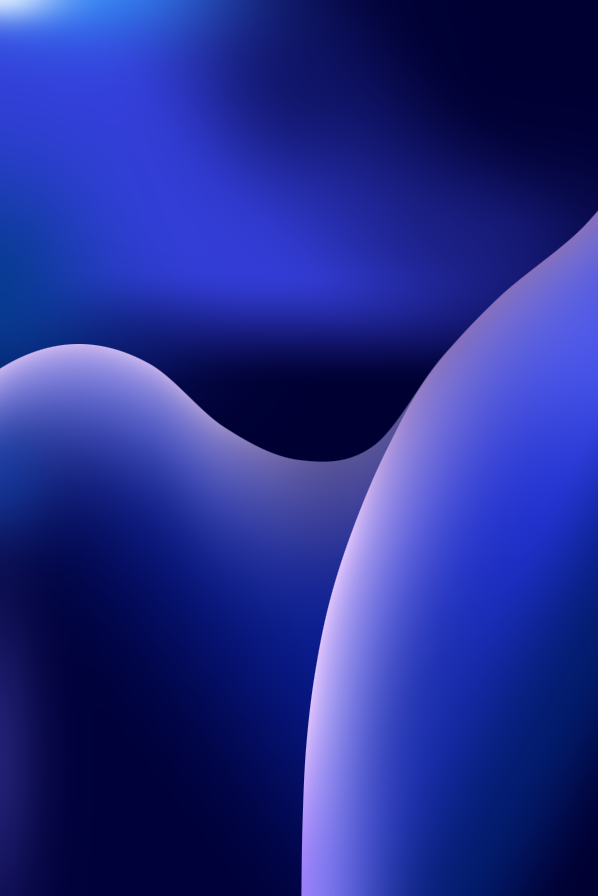
Give the GLSL for this background, as a Shadertoy shader.

```glsl
const float KNOT_STEP = 0.125;

// Smooth curve through evenly spaced knots; the first knot lies at -KNOT_STEP
float spline(float knots[12], float t) {
    float k = clamp(t / KNOT_STEP + 1.0, 0.0, 10.999);
    int i = int(k);
    float f = k - float(i);
    float a = knots[max(i - 1, 0)];
    float b = knots[i];
    float c = knots[i + 1];
    float d = knots[min(i + 2, 11)];
    return b + 0.5 * f * (c - a + f * (2.0 * a - 5.0 * b + 4.0 * c - d
             + f * (3.0 * (b - c) + d - a)));
}

float bell(float x) {
    return exp(-x * x);
}

// Soft elliptical tint over a base colour
vec3 glow(vec3 base, vec2 p, vec2 center, vec2 radius, vec3 tint, float strength) {
    return mix(base, tint, strength * bell(length((p - center) / radius)));
}

// Antialiased coverage of the positive side of an edge
float coverage(float depth) {
    return clamp(depth / max(fwidth(depth), 1e-5) + 0.5, 0.0, 1.0);
}

vec3 skyColor(vec2 p) {
    vec3 violet = vec3(0.21, 0.25, 0.87);
    vec3 night = vec3(0.0, 0.0, 0.20);

    // Diagonal fade, then the shade in the hollow
    float fade = smoothstep(0.2, 0.82, p.x - 0.9 * (1.344 - p.y));
    vec3 col = mix(violet, night, fade);
    col = glow(col, p, vec2(0.49, 1.36), vec2(0.16, 0.17), vec3(0.04, 0.06, 0.35), 0.65);
    col = glow(col, p, vec2(0.80, 1.10), vec2(0.24, 0.12), vec3(0.11, 0.13, 0.53), 0.65);
    col = mix(col, night, smoothstep(1.05, 0.85, p.y));

    // Cool light on the left and in the top corner
    col = glow(col, p, vec2(0.20, 0.91), vec2(0.16, 0.11), vec3(0.05, 0.10, 0.45), 0.5);
    col = glow(col, p, vec2(-0.02, 1.01), vec2(0.19, 0.22), vec3(0.02, 0.23, 0.56), 0.95);
    col = glow(col, p, vec2(0.14, 1.53), vec2(0.23, 0.10), vec3(0.20, 0.54, 0.96), 0.95);
    return glow(col, p, vec2(0.0, 1.51), vec2(0.10, 0.045), vec3(0.88, 0.94, 1.0), 0.95);
}

vec3 waveColor(vec2 p, float depth) {
    // Dark lobe below a diagonal blue field
    float lift = dot(p - vec2(0.117, 0.582), vec2(0.79, 0.61));
    vec3 col = mix(vec3(0.0, 0.005, 0.23), vec3(0.03, 0.11, 0.57),
                   smoothstep(-0.14, 0.29, lift));
    col = glow(col, p, vec2(-0.01, 0.23), vec2(0.075, 0.27), vec3(0.15, 0.14, 0.48), 0.9);

    // Lit crest fading into a muted trough
    float trough = smoothstep(0.2, 0.58, p.x);
    vec3 body = mix(vec3(0.37, 0.41, 0.83), vec3(0.27, 0.27, 0.61), trough);
    vec3 rim = mix(vec3(0.80, 0.72, 0.94), vec3(0.35, 0.33, 0.59), trough);
    col = mix(col, body, bell(depth / 0.18));
    col = glow(col, p, vec2(0.0, 0.71), vec2(0.09, 0.11), vec3(0.05, 0.22, 0.63), 0.7);
    return mix(col, rim, exp(-depth / 0.05));
}

vec3 duneColor(vec2 p, float depth) {
    // Blue flank falling to teal and then to night
    float fall = dot(p - vec2(1.0, 0.5625), vec2(0.88, -0.48));
    vec3 col = vec3(0.11, 0.18, 0.80);
    col = mix(col, vec3(0.08, 0.16, 0.66), smoothstep(0.7, 0.3, p.y));
    col = glow(col, p, vec2(0.98, 0.95), vec2(0.24, 0.21), vec3(0.29, 0.34, 0.93), 0.95);
    col = mix(col, vec3(0.01, 0.11, 0.43), smoothstep(-0.13, 0.08, fall));
    col = mix(col, vec3(0.0, 0.0, 0.20), smoothstep(0.05, 0.24, fall));

    // Light band along the edge, with a warmer rim
    float height = smoothstep(0.2, 0.8, p.y);
    vec3 band = mix(vec3(0.44, 0.47, 0.92), vec3(0.42, 0.42, 0.86), height);
    col = mix(col, band, bell(depth / mix(0.12, 0.165, height)));
    vec3 rim = mix(vec3(0.62, 0.50, 0.98), vec3(0.88, 0.77, 0.99), smoothstep(0.0, 0.35, p.y));
    rim = mix(rim, vec3(0.53, 0.44, 0.73), smoothstep(0.55, 0.95, p.y));
    return mix(col, rim, exp(-depth / 0.05));
}

void mainImage(out vec4 fragColor, in vec2 fragCoord) {
    // The canvas is one unit wide and one and a half high
    vec2 p = fragCoord / iResolution.xy * vec2(1.0, 1.5);

    float waveKnots[12] = float[12](0.768, 0.883, 0.924, 0.891, 0.785, 0.730,
                                    0.754, 0.914, 1.0, 1.0, 1.0, 1.0);
    float duneKnots[12] = float[12](0.504, 0.504, 0.506, 0.512, 0.527, 0.553,
                                    0.594, 0.648, 0.719, 0.832, 0.980, 1.064);
    float waveDepth = spline(waveKnots, p.x) - p.y;
    float duneDepth = p.x - spline(duneKnots, p.y);

    // Layers from back to front
    vec3 col = skyColor(p);
    col = mix(col, waveColor(p, max(waveDepth, 0.0)), coverage(waveDepth));
    col = mix(col, duneColor(p, max(duneDepth, 0.0)), coverage(duneDepth));
    fragColor = vec4(col, 1.0);
}
```
